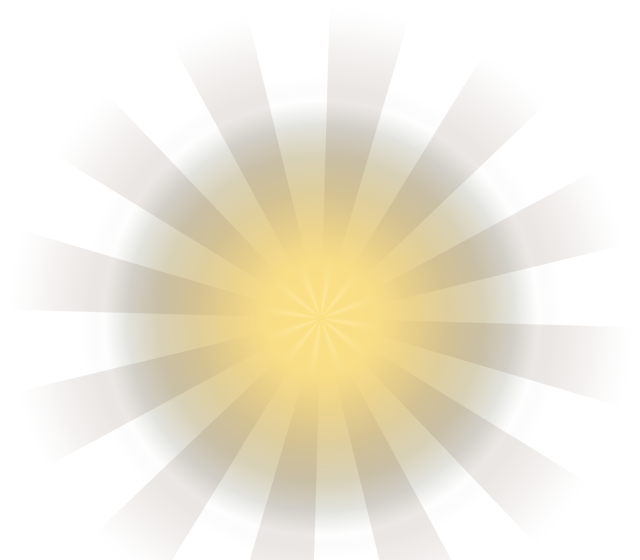
A WebGL 1 fragment shader for this background:

```glsl
precision highp float;

uniform vec2 u_resolution;

const float PI = 3.14159265;
const float RAY_COUNT = 12.0;
const float RAY_TURN = 0.3665;
const float RAY_HALF_WIDTH = 0.129;

const vec3 WHITE = vec3(1.0);
const vec3 CORE = vec3(0.985, 0.88, 0.52);
const vec3 GOLD = vec3(0.975, 0.87, 0.53);
const vec3 AMBER = vec3(0.925, 0.83, 0.56);
const vec3 SAND = vec3(0.875, 0.81, 0.62);
const vec3 STONE = vec3(0.85, 0.82, 0.72);
const vec3 MIST = vec3(0.89, 0.89, 0.87);
const vec3 RAY_TINT = vec3(0.93, 0.915, 0.905);
const vec3 STREAK = vec3(0.995, 0.92, 0.65);

// Blend to the next colour between two radii
vec3 blendStop(vec3 color, vec3 next, float start, float end, float r) {
  return mix(color, next, clamp((r - start) / (end - start), 0.0, 1.0));
}

// Angle to the axis of the nearest ray
float rayAngle(vec2 p, float count, float turn) {
  float period = 2.0 * PI / count;
  float angle = atan(p.y, p.x) - turn;
  return abs(mod(angle + 0.5 * period, period) - 0.5 * period);
}

// Radial glow from golden core to white
vec3 glowColor(float r) {
  vec3 color = blendStop(CORE, GOLD, 0.0, 0.10, r);
  color = blendStop(color, AMBER, 0.10, 0.165, r);
  color = blendStop(color, SAND, 0.165, 0.225, r);
  color = blendStop(color, STONE, 0.225, 0.29, r);
  color = blendStop(color, MIST, 0.29, 0.345, r);
  return blendStop(color, WHITE, 0.345, 0.388, r);
}

// Wedge with a smooth edge of constant width
float wedge(float angle, float halfWidth, float r, float pixel) {
  float edge = (angle - halfWidth) * r;
  return 1.0 - smoothstep(-pixel, pixel, edge);
}

// Soft light along the axis of each ray
float streak(float angle, float r) {
  float across = angle / 0.13;
  float along = smoothstep(0.0, 0.015, r) * (1.0 - smoothstep(0.025, 0.12, r));
  return exp(-2.5 * across * across) * along;
}

// Thin faint ring
float ring(float r, float radius, float width) {
  float d = (r - radius) / width;
  return exp(-d * d);
}

void main() {
  vec2 center = vec2(0.5013 * u_resolution.x / u_resolution.y, 0.4315);
  vec2 p = gl_FragCoord.xy / u_resolution.y - center;
  float r = length(p);
  float angle = rayAngle(p, RAY_COUNT, RAY_TURN);

  // Glow and its faint outer halo
  vec3 color = glowColor(r);
  color -= 0.012 * ring(r, 0.405, 0.018);

  // Shaded rays, fading at both ends
  float fade = smoothstep(0.08, 0.31, r) * (1.0 - smoothstep(0.41, 0.57, r));
  float shade = wedge(angle, RAY_HALF_WIDTH, r, 0.75 / u_resolution.y);
  color *= mix(WHITE, RAY_TINT, shade * fade);

  // Bright streaks around the core
  color = mix(color, STREAK, 0.65 * streak(angle, r));

  gl_FragColor = vec4(color, 1.0);
}
```
